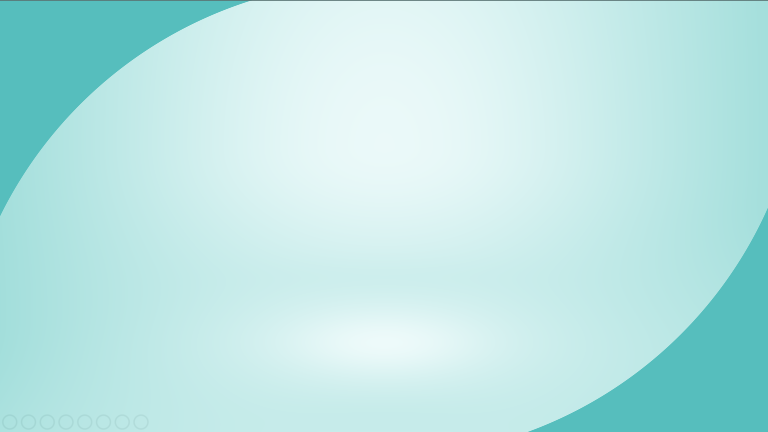
Give the GLSL for this background, as a Shadertoy shader.

```glsl
// A pale aqua studio backdrop: a broad wall glow above a small floor glow,
// framed by two opposite teal corners. Gaussians set the light level, which
// picks a tint, and each corner is the outside of one half of a large circle.

// Gaussian falloff with a separate width on each axis
float glow(vec2 d, vec2 width) {
    d /= width;
    return exp(-dot(d, d));
}

// Coverage outside a circle on one side only (-1 left, 1 right)
float corner(vec2 p, vec2 centre, float side, float pixel) {
    vec2 d = p - centre;
    d.x = max(d.x * side, 0.0);
    return smoothstep(-0.5 * pixel, 0.5 * pixel, length(d) - 0.975);
}

void mainImage(out vec4 fragColor, in vec2 fragCoord) {
    // Canvas height is one unit
    vec2 p = fragCoord / iResolution.y;
    float pixel = 1.0 / iResolution.y;
    vec2 fromMiddle = p - vec2(0.89, 0.0);

    // Side falloff, slightly lifted near the floor
    float side = fromMiddle.x / 0.89;
    float light = 0.785 - 0.15 * side * side;
    light += 0.06 * side * side * smoothstep(0.4, 0.0, p.y - 0.15 * side);

    // Wall glow: stretches upward, fades faster below
    vec2 wall = fromMiddle - vec2(0.0, 0.66);
    light += 0.135 * glow(wall, vec2(0.53, wall.y > 0.0 ? 0.62 : 0.25));

    // Floor glow with a wider halo, and the shaded bands around it
    vec2 ground = fromMiddle - vec2(0.0, 0.205);
    light += 0.085 * glow(ground, vec2(0.22, 0.075));
    light += 0.055 * glow(ground, vec2(0.45, 0.11));
    light -= 0.02 * glow(fromMiddle - vec2(0.0, 0.36), vec2(0.3, 0.05));
    light -= 0.015 * glow(fromMiddle - vec2(0.0, 0.04), vec2(0.25, 0.05));

    vec3 shade = vec3(0.64, 0.872, 0.86);
    vec3 highlight = vec3(0.93, 0.98, 0.98);
    vec3 colour = mix(shade, highlight, (light - 0.64) / 0.29);

    // Faint row of eight small rings at the lower left
    float slot = clamp(floor(p.x / 0.0434), 0.0, 7.0);
    vec2 ringCentre = vec2((slot + 0.52) * 0.0434, 0.023);
    float ring = abs(length(p - ringCentre) - 0.016);
    colour -= 0.05 * smoothstep(0.0012 + pixel, 0.0, ring);

    // Teal corners at the upper left and the lower right
    float corners = max(corner(p, vec2(0.875, 0.069), -1.0, pixel),
                        corner(p, vec2(0.887, 0.916), 1.0, pixel));
    colour = mix(colour, vec3(0.337, 0.747, 0.743), corners);

    // Thin dark line along the top edge
    float topLine = clamp((p.y + 0.5 * pixel - 1.0 + 0.0023) / pixel, 0.0, 1.0);
    colour = mix(colour, vec3(0.35, 0.45, 0.45), 0.85 * topLine);

    fragColor = vec4(colour, 1.0);
}
```
